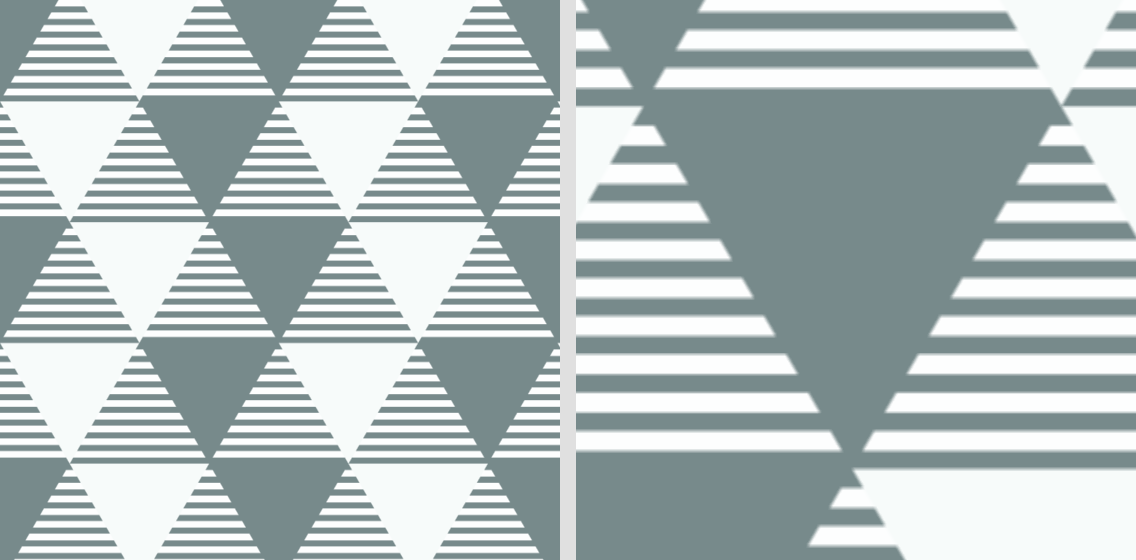
Left: the whole. Right: its middle third, enlarged.
Give the GLSL for this pattern, as a WebGL 1 fragment shader.

```glsl
precision highp float;
// Triangular lattice: striped upright triangles between alternating pale and solid inverted ones.

uniform vec2 u_resolution;

#define SIDE 0.2489          // triangle side, in canvas heights
#define ROW_HEIGHT 0.2157    // height of one row of triangles
#define BASELINE 0.1719      // height of the base of row zero
#define STRIPE_PERIODS 9.5   // stripe periods per triangle
#define STRIPE_DUTY 0.475    // dark share of one stripe period
#define EDGE_SOFTNESS 0.0027 // width of the edge filter
#define SAMPLES 5            // filter samples per axis
#define SLATE vec3(0.467, 0.541, 0.545)
#define PALE vec3(0.968, 0.983, 0.980)
#define STRIPE_WHITE vec3(0.992, 0.996, 0.996)

// Upright triangle: horizontal bands counted up from the base, dark at the tip
vec3 stripeColor(float rise) {
  float band = fract(rise * STRIPE_PERIODS);
  bool tip = rise * STRIPE_PERIODS > floor(STRIPE_PERIODS);
  return (tip || band < STRIPE_DUTY) ? SLATE : STRIPE_WHITE;
}

// Unfiltered lattice colour at a point of the canvas
vec3 latticeColor(vec2 p) {
  float level = (p.y - BASELINE) / ROW_HEIGHT;
  float row = floor(level);
  float rise = level - row;

  // Every other row is shifted by half a side; lower tips fall on integers
  float across = p.x / SIDE - 0.5 * mod(row + 1.0, 2.0);
  float column = floor(across + 0.5);
  bool inverted = abs(across - column) < 0.5 * rise;

  vec3 solid = mod(column + row, 2.0) < 0.5 ? PALE : SLATE;
  return inverted ? solid : stripeColor(rise);
}

void main() {
  vec2 p = gl_FragCoord.xy / u_resolution.y;
  float footprint = max(EDGE_SOFTNESS, 1.0 / u_resolution.y);

  // Box filter over the footprint smooths every edge alike
  vec3 sum = vec3(0.0);
  for (int i = 0; i < SAMPLES; i++) {
    for (int j = 0; j < SAMPLES; j++) {
      vec2 offset = (vec2(float(i), float(j)) + 0.5) / float(SAMPLES) - 0.5;
      sum += latticeColor(p + offset * footprint);
    }
  }
  gl_FragColor = vec4(sum / float(SAMPLES * SAMPLES), 1.0);
}
```
